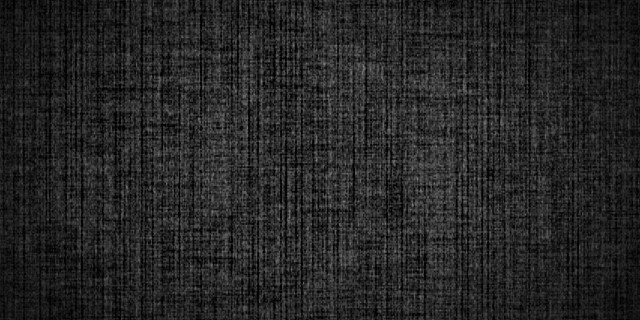
Give the GLSL for this texture, as a WebGL 2 fragment shader.

```glsl
#version 300 es
precision highp float;

uniform vec2 u_resolution;
out vec4 fragColor;

// Tone
const float BASE_GREY = 0.192;
const float BLACK_FLOOR = 0.012;
const float EDGE_SHADE = 0.34;

// Feature frequencies per canvas height
const vec2 WARP_FREQ = vec2(207.0, 5.0);
const vec2 WEFT_FREQ = vec2(13.0, 203.0);
const vec2 GRAIN_FREQ = vec2(213.0, 197.0);
const vec2 GLINT_FREQ = vec2(190.0, 70.0);
const vec2 SLUB_FREQ = vec2(6.0, 115.0);
const vec2 CLOUD_FREQ = vec2(3.0, 9.0);
const float GROOVE_FREQ = 60.0;

// Feature strengths
const float WARP_GAIN = 0.42;
const float WEFT_GAIN = 0.34;
const float GRAIN_GAIN = 0.62;
const float SLUB_GAIN = 0.28;
const float CLOUD_GAIN = 0.05;
const float GROOVE_GAIN = 0.90;
const float GLINT_GAIN = 0.65;

// Groove profile in canvas heights
const float GROOVE_CORE = 0.0012;
const float GROOVE_EDGE = 0.0040;

float hash(vec2 p) {
    vec3 q = fract(p.xyx * vec3(0.1031, 0.1030, 0.0973));
    q += dot(q, q.yzx + 33.33);
    return fract((q.x + q.y) * q.z);
}

float valueNoise(vec2 p) {
    vec2 cell = floor(p);
    vec2 f = fract(p);
    f = f * f * (3.0 - 2.0 * f);
    float low = mix(hash(cell), hash(cell + vec2(1.0, 0.0)), f.x);
    float high = mix(hash(cell + vec2(0.0, 1.0)), hash(cell + 1.0), f.x);
    return mix(low, high, f.y);
}

float signedNoise(vec2 p) {
    return 2.0 * valueNoise(p) - 1.0;
}

// Dark gaps between upright threads, uneven in place and depth
float grooves(vec2 p, float pixel) {
    float x = p.x * GROOVE_FREQ;
    float id = floor(x);
    float centre = mix(0.28, 0.72, hash(vec2(id, 71.0)));
    float dist = abs(fract(x) - centre) / GROOVE_FREQ;
    float line = 1.0 - smoothstep(GROOVE_CORE, max(GROOVE_EDGE, GROOVE_CORE + pixel), dist);
    float depth = mix(0.15, 1.0, hash(vec2(id, 137.0)));
    float wear = mix(0.65, 1.1, valueNoise(vec2(id * 3.0 + 19.0, p.y * 9.0)));
    return line * depth * wear;
}

// Short bright dashes along raised threads
float glints(vec2 p) {
    return smoothstep(0.68, 0.95, valueNoise(p * GLINT_FREQ + 211.0));
}

// Dark sideways slubs
float slubs(vec2 p) {
    return smoothstep(0.60, 0.92, valueNoise(p * SLUB_FREQ + 307.0));
}

float vignette(vec2 uv) {
    vec2 q = (2.0 * uv - 1.0) * vec2(1.0, 0.75);
    return mix(1.0, EDGE_SHADE, smoothstep(0.35, 1.35, length(q)));
}

void main() {
    vec2 uv = gl_FragCoord.xy / u_resolution;
    vec2 p = gl_FragCoord.xy / u_resolution.y;
    float pixel = 1.0 / u_resolution.y;

    // Woven threads and fibre grain
    float weave = 1.0;
    weave += WARP_GAIN * signedNoise(p * WARP_FREQ + 11.0);
    weave += WEFT_GAIN * signedNoise(p * WEFT_FREQ + 53.0);
    weave += GRAIN_GAIN * signedNoise(p * GRAIN_FREQ + 97.0);
    weave += CLOUD_GAIN * signedNoise(p * CLOUD_FREQ + 151.0);

    // Raised and sunken details
    weave += GLINT_GAIN * glints(p);
    weave -= SLUB_GAIN * slubs(p);
    weave -= GROOVE_GAIN * grooves(p, pixel);

    float grey = BLACK_FLOOR + BASE_GREY * vignette(uv) * max(weave, 0.0);
    fragColor = vec4(vec3(grey), 1.0);
}
```
